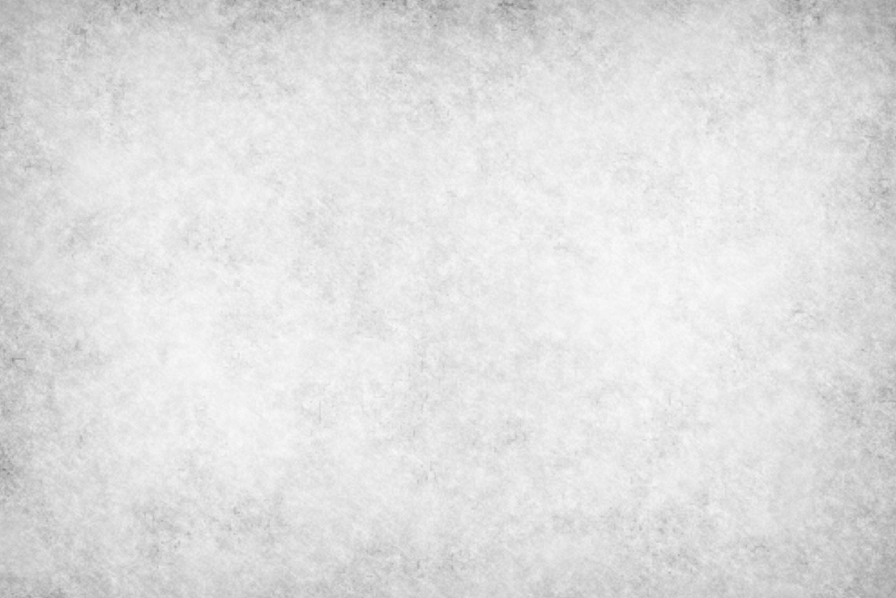
A Shadertoy shader for this texture:

```glsl
// Pale grey weathered plaster: a bright centre with darker, ragged borders.
// Layered value noise makes the clouds, mottling and grain; stretched noise
// and a grid of thin tilted strokes make the diagonal brushing and scratches.

float hash(vec2 p) {
    vec3 q = fract(vec3(p.xyx) * 0.1031);
    q += dot(q, q.yzx + 33.33);
    return fract((q.x + q.y) * q.z);
}

float noise(vec2 p) {
    vec2 i = floor(p), f = fract(p);
    f = f * f * (3.0 - 2.0 * f);
    return mix(mix(hash(i), hash(i + vec2(1, 0)), f.x),
               mix(hash(i + vec2(0, 1)), hash(i + vec2(1, 1)), f.x), f.y);
}

// Fractal noise, centred on zero.
float fbm(vec2 p) {
    float sum = 0.0, amp = 0.5;
    for (int i = 0; i < 5; i++) {
        sum += amp * (noise(p) - 0.5);
        p = mat2(1.6, 1.2, -1.2, 1.6) * p + 17.3;
        amp *= 0.55;
    }
    return sum;
}

// Soft round stain with the given centre and radii.
float stain(vec2 p, vec2 centre, vec2 radii) {
    vec2 d = (p - centre) / radii;
    return exp(-dot(d, d));
}

// Short thin strokes, one candidate per cell, lying along the x axis.
float scratches(vec2 p, vec2 cellSize) {
    vec2 g = p / cellSize, id = floor(g);
    vec2 local = (fract(g) - 0.5) * cellSize;
    float present = step(0.8, hash(id + 71.0));
    local.y -= (hash(id + 9.0) - 0.5) * 0.7 * cellSize.y;
    local.y += local.x * (hash(id + 31.0) - 0.5) * 0.25;
    float halfLength = cellSize.x * mix(0.12, 0.45, hash(id + 53.0));
    float width = max(0.0014, 0.7 / iResolution.y);
    return present * smoothstep(width, 0.0, abs(local.y))
         * smoothstep(halfLength, halfLength * 0.5, abs(local.x));
}

void mainImage(out vec4 fragColor, in vec2 fragCoord) {
    vec2 p = fragCoord / iResolution.xy * vec2(1.5, 1.0);

    // Brush axis, falling from upper left to lower right.
    vec2 brush = vec2(0.8 * p.x - 0.6 * p.y, 0.6 * p.x + 0.8 * p.y);

    float cloud = fbm(p * 4.0 + 3.7);
    float mottle = fbm(p * 15.0 + 41.0);
    float speckle = fbm(p * 62.0 + 83.0);

    // Borders: each side fades inwards at its own strength and depth.
    vec2 w = p + 0.06 * vec2(cloud, fbm(p * 5.0 + 29.0));
    float shade = 0.125 * exp(-max(w.x, 0.0) / 0.12)
                + 0.130 * exp(-max(1.5 - w.x, 0.0) / 0.10)
                + 0.140 * exp(-max(w.y, 0.0) / 0.11)
                + 0.160 * exp(-max(1.0 - w.y, 0.0) / 0.10);

    // Broad stains and lighter worn patches.
    shade += 0.030 * stain(p, vec2(0.84, 0.36), vec2(0.13, 0.15))
           + 0.030 * stain(p, vec2(0.73, 0.89), vec2(0.10, 0.12))
           + 0.018 * stain(p, vec2(0.60, 0.70), vec2(0.11, 0.12))
           + 0.035 * stain(p, vec2(1.40, 0.22), vec2(0.17, 0.18))
           + 0.022 * stain(p, vec2(0.27, 0.14), vec2(0.16, 0.09))
           + 0.022 * stain(p, vec2(0.05, 0.60), vec2(0.12, 0.20))
           - 0.015 * stain(p, vec2(0.42, 0.32), vec2(0.18, 0.16))
           - 0.015 * stain(p, vec2(1.12, 0.62), vec2(0.25, 0.20));

    // Texture grows stronger where the surface is darker, and in patches.
    float wear = 0.65 + 5.0 * clamp(shade, 0.0, 0.2);
    wear *= clamp(1.0 - 1.2 * mottle - 0.6 * cloud, 0.5, 1.5);
    float tone = 0.931 - shade + 0.055 * cloud;
    tone += wear * (0.080 * mottle + 0.110 * speckle);

    // Diagonal brushing, then grain at two fine scales.
    tone += wear * 0.032 * (noise(brush * vec2(75.0, 220.0)) - 0.5);
    tone += wear * 0.040 * (noise(p * 190.0 + 5.0) - 0.5);
    tone += wear * 0.050 * (noise(p * 330.0) - 0.5);

    // Small pits cluster inside the darker mottling.
    float pits = smoothstep(0.74, 0.95, noise(p * 140.0 + 11.0));
    tone -= 0.060 * wear * pits * smoothstep(0.05, -0.20, mottle);

    // Fine pale and dark scratches.
    tone += 0.024 * scratches(brush + 4.0, vec2(0.11, 0.035));
    tone -= 0.022 * scratches(brush + 7.3, vec2(0.07, 0.045));

    fragColor = vec4(vec3(clamp(tone, 0.0, 0.97)), 1.0);
}
```
